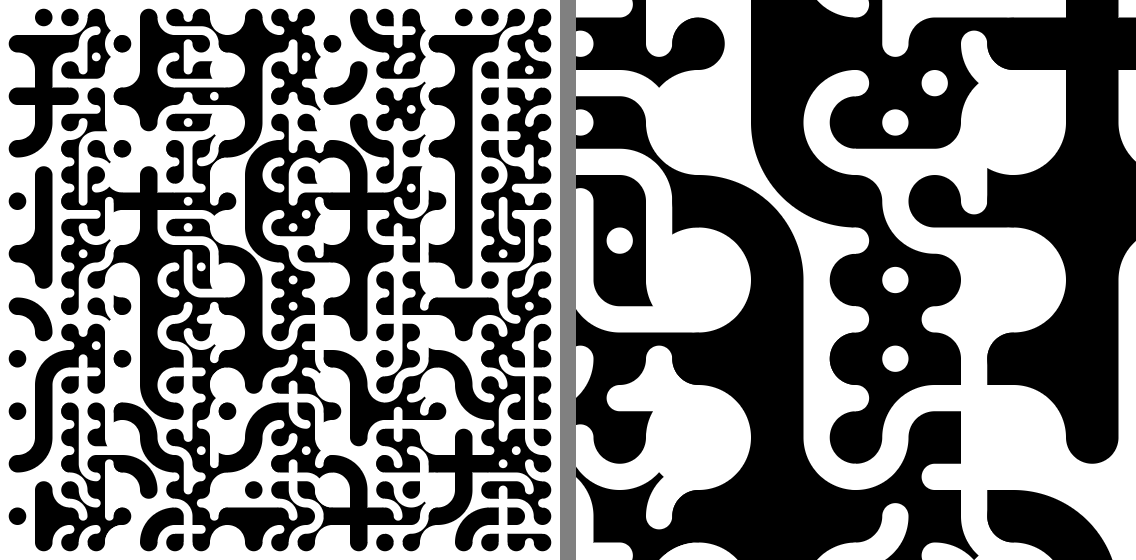
Left, the full canvas; right, a detail of the centre.
Give the GLSL for this pattern, as a Shadertoy shader.

```glsl
const float TILES = 10.0;          // large tiles per side
const float MARGIN = 1.0 / 3.0;    // empty frame, in large tiles
const float SPLIT = 2.0;           // small tiles per large tile side
const float HALF_BAND = 1.0 / 6.0; // half width of a band, in tiles
const float CORNER = 1.0 / 3.0;    // radius of corner discs, in tiles
const float SEED = 7.0;
const vec3 PAPER = vec3(1.0);
const vec3 INK = vec3(0.0);

float hash(vec2 p) {
    return fract(sin(dot(p, vec2(127.1, 311.7))) * 43758.5453);
}

// Band that turns around the upper right corner
float arcBand(vec2 q) {
    return abs(length(q - 0.5) - 0.5) - HALF_BAND;
}

// Signed distance to the band figure of one tile, q from -0.5 to 0.5
float motif(vec2 q, vec2 cell) {
    float turns = floor(4.0 * hash(cell + SEED + 41.3));
    if (mod(turns, 2.0) > 0.5) q = vec2(-q.y, q.x);
    if (turns > 1.5) q = -q;

    vec2 a = abs(q);
    float kind = floor(15.0 * hash(cell + SEED));
    if (kind < 2.0) return min(arcBand(q), arcBand(-q)); // two arcs
    if (kind < 4.0) return a.y - HALF_BAND;              // bar
    if (kind < 5.0) return 1.0;                          // end dots only
    if (kind < 6.0) return CORNER - length(a - 0.5);     // full junction
    if (kind < 7.0) return min(a.x, a.y) - HALF_BAND;    // cross
    if (kind < 11.0) return arcBand(q);                  // single arc
    return max(-HALF_BAND - q.y,                         // flared tee
               CORNER - length(vec2(a.x, q.y) - 0.5));
}

float cover(float d, float pixel) {
    return clamp(0.5 - d / pixel, 0.0, 1.0);
}

// Paints one column of tiles, including the discs that overhang its edges
vec3 paintColumn(vec3 color, vec2 p, float column, float pixel) {
    bool isSmall = mod(column, 2.0) > 0.5;
    float n = isSmall ? SPLIT : 1.0;
    vec3 ground = isSmall ? INK : PAPER;
    vec3 figure = isSmall ? PAPER : INK;

    vec2 cell = clamp(floor(p * n), vec2(column * n, 0.0),
                      vec2(column * n + n - 1.0, TILES * n - 1.0));
    vec2 q = p * n - cell - 0.5;
    vec2 a = abs(q);

    // The right side stays open: the next column paints over it
    vec2 frame = abs(p - 0.5 * TILES) - 0.5 * TILES;
    float body = max(max(frame.x, frame.y), column - p.x);

    float corners = (length(a - 0.5) - CORNER) / n;
    float dots = (min(length(a - vec2(0.5, 0.0)),
                      length(a - vec2(0.0, 0.5))) - HALF_BAND) / n;
    float bands = max(motif(q, cell) / n, body);

    color = mix(color, ground, cover(min(body, corners), pixel));
    return mix(color, figure, cover(min(dots, bands), pixel));
}

void mainImage(out vec4 fragColor, in vec2 fragCoord) {
    float pixel = (TILES + 2.0 * MARGIN) / min(iResolution.x, iResolution.y);
    vec2 p = (fragCoord - 0.5 * iResolution.xy) * pixel + 0.5 * TILES;

    // Columns from left to right, each over the one before
    vec3 color = PAPER;
    for (float k = -1.0; k <= 1.0; k++) {
        float column = floor(p.x) + k;
        if (column >= 0.0 && column < TILES)
            color = paintColumn(color, p, column, pixel);
    }
    fragColor = vec4(color, 1.0);
}
```
